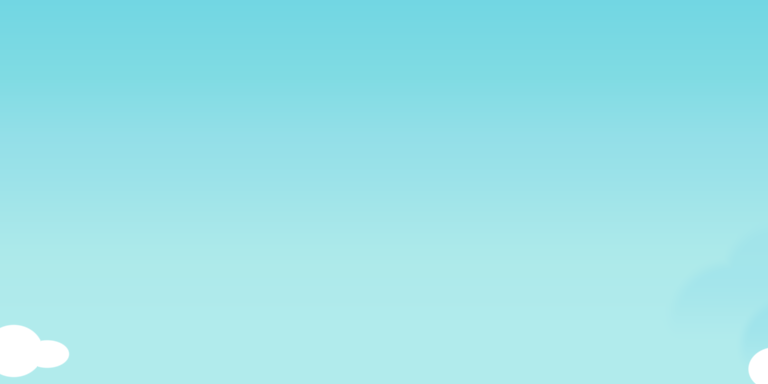
This background is drawn by a Shadertoy shader. Its source:

```glsl
// Pale turquoise sky with small white clouds and a faint blue cloud at the right.

// Approximate signed distance to an axis-aligned ellipse.
float ellipseDistance(vec2 p, vec2 center, vec2 radii) {
    vec2 q = (p - center) / radii;
    float k = length(q);
    return k * (k - 1.0) / max(length(q / radii), 1e-4);
}

// Coverage of a shape whose edge is blurred over the given width.
float coverage(float dist, float blur) {
    return 1.0 - smoothstep(-blur, blur, dist);
}

vec3 skyColor(float y) {
    vec3 sky = mix(vec3(0.695, 0.922, 0.927), vec3(0.680, 0.916, 0.918), smoothstep(0.1, 0.34, y));
    sky = mix(sky, vec3(0.580, 0.875, 0.910), smoothstep(0.30, 0.66, y) * 0.5 + clamp((y - 0.32) / 0.32, 0.0, 1.0) * 0.5);
    sky = mix(sky, vec3(0.500, 0.860, 0.890), clamp((y - 0.64) / 0.16, 0.0, 1.0));
    return mix(sky, vec3(0.445, 0.840, 0.890), clamp((y - 0.80) / 0.20, 0.0, 1.0));
}

void mainImage(out vec4 fragColor, in vec2 fragCoord) {
    // The canvas spans 2 by 1 units.
    vec2 p = fragCoord / iResolution.xy * vec2(2.0, 1.0);
    float pixel = 1.0 / iResolution.y;
    vec3 color = skyColor(p.y);

    // Faint cloud: rounded lobes that dissolve towards the bottom
    float lobes = min(ellipseDistance(p, vec2(1.914, 0.150), vec2(0.170, 0.165)),
                      ellipseDistance(p, vec2(2.020, 0.284), vec2(0.130, 0.125)));
    float haze = coverage(lobes, 0.022) * smoothstep(0.09, 0.30, p.y);
    color = mix(color, vec3(0.625, 0.890, 0.920), 0.75 * haze);

    // Nearer faint lobe in the corner
    float nearLobe = ellipseDistance(p, vec2(2.060, 0.090), vec2(0.130, 0.130));
    color = mix(color, vec3(0.610, 0.885, 0.920), 0.75 * coverage(nearLobe, 0.018) * smoothstep(0.0, 0.16, p.y));

    // White clouds
    float clouds = ellipseDistance(p, vec2(0.036, 0.086), vec2(0.076, 0.068));
    clouds = min(clouds, ellipseDistance(p, vec2(0.123, 0.078), vec2(0.057, 0.036)));
    clouds = min(clouds, ellipseDistance(p, vec2(2.020, 0.039), vec2(0.071, 0.057)));
    color = mix(color, vec3(1.0), coverage(clouds, pixel));

    fragColor = vec4(color, 1.0);
}
```
